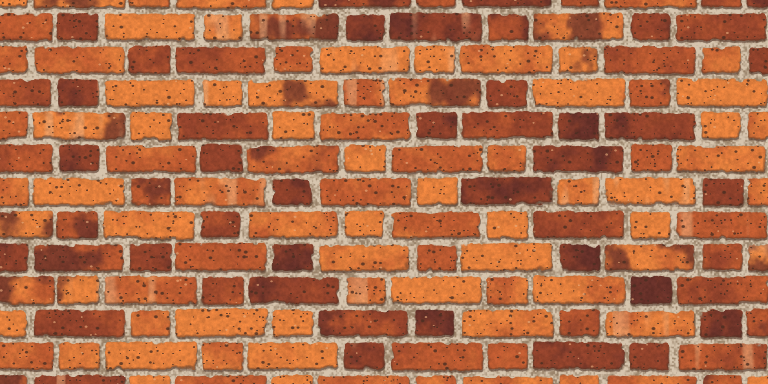
A WebGL 1 fragment shader for this texture:

```glsl
precision highp float;
// Sunlit wall of weathered orange-red bricks in Flemish bond with pale, gritty mortar.
uniform vec2 u_resolution;

// Layout, in units of canvas height
const float COURSE = 0.0857;       // height of one course with its joint
const float PERIOD = 0.3724;       // one stretcher, one header and two joints
const float STRETCHER = 0.675;     // share of the period taken by the stretcher
const float JOINT = 0.0165;
const vec2 FIRST = vec2(0.3906, 0.0273);

const vec3 PLUM = vec3(0.40, 0.19, 0.16);
const vec3 MAROON = vec3(0.57, 0.26, 0.17);
const vec3 RED = vec3(0.73, 0.35, 0.19);
const vec3 ORANGE = vec3(0.89, 0.50, 0.24);
const vec3 PALE = vec3(0.92, 0.68, 0.49);
const vec3 SHADOW = vec3(0.29, 0.18, 0.13);
const vec3 MORTAR_DARK = vec3(0.60, 0.51, 0.41);
const vec3 MORTAR_LIGHT = vec3(0.84, 0.77, 0.68);

struct Brick {
  float dist;   // signed distance to the brick outline
  vec2 local;   // position from the brick centre, y downwards
  vec2 id;
};

float hash(vec2 p) {
  vec3 q = fract(vec3(p.xyx) * 0.1031);
  q += dot(q, q.yzx + 33.33);
  return fract((q.x + q.y) * q.z);
}

float noise(vec2 p) {
  vec2 i = floor(p), f = fract(p);
  f = f * f * (3.0 - 2.0 * f);
  return mix(mix(hash(i), hash(i + vec2(1.0, 0.0)), f.x),
             mix(hash(i + vec2(0.0, 1.0)), hash(i + 1.0), f.x), f.y);
}

float fbm(vec2 p) {
  float sum = 0.0, amp = 0.533;
  for (int i = 0; i < 4; i++) {
    sum += amp * noise(p);
    p = p * 2.03 + 17.1;
    amp *= 0.5;
  }
  return sum;
}

float roundedBox(vec2 p, vec2 halfSize, float radius) {
  vec2 q = abs(p) - halfSize + radius;
  return length(max(q, 0.0)) + min(max(q.x, q.y), 0.0) - radius;
}

// Finds the brick around p, with uneven size, placing and outline
Brick findBrick(vec2 p) {
  float course = floor((p.y - FIRST.y) / COURSE);
  float u = (p.x - FIRST.x) / PERIOD + 0.5 * mod(course, 2.0);
  float cell = floor(u + 0.5 * STRETCHER);
  float along = u - cell;
  float header = step(0.5 * STRETCHER, along);
  float width = mix(STRETCHER, 1.0 - STRETCHER, header) * PERIOD;
  Brick b;
  b.id = vec2(cell * 2.0 + header, course) + 40.0;
  b.local = vec2((along - 0.5 * header) * PERIOD, p.y - FIRST.y - (course + 0.5) * COURSE);
  vec2 jitter = vec2(hash(b.id + 3.7), hash(b.id + 8.1)) - 0.5;
  vec2 q = b.local - jitter * vec2(0.007, 0.004);
  q.y += q.x * (hash(b.id + 5.3) - 0.5) * 0.025;
  vec2 halfSize = 0.5 * (vec2(width, COURSE) - JOINT);
  halfSize += (hash(b.id + 1.9) - 0.5) * vec2(0.005, 0.003);
  float chips = max(noise(p * 42.0) - 0.7, 0.0) * 0.025;
  b.dist = roundedBox(q, halfSize, 0.008) + (fbm(p * 75.0) - 0.5) * 0.008 + chips;
  return b;
}

// Small spots, at most one in each square of a grid
float pits(vec2 p, float scale, float amount) {
  vec2 g = p * scale, cell = floor(g);
  vec2 centre = 0.3 + 0.4 * vec2(hash(cell + 2.3), hash(cell + 6.7));
  float radius = mix(0.12, 0.28, hash(cell + 9.1));
  float d = length((fract(g) - centre) * vec2(0.8, 1.0));
  return step(1.0 - amount, hash(cell)) * (1.0 - smoothstep(radius * 0.5, radius + 0.1, d));
}

vec3 brickColor(Brick b, vec2 p) {
  float tone = hash(b.id) + (fbm(p * 16.0 + b.id * 3.0) - 0.5) * 0.5;
  vec3 c = mix(PLUM, MAROON, smoothstep(-0.08, 0.14, tone));
  c = mix(c, RED, smoothstep(0.18, 0.46, tone));
  c = mix(c, ORANGE, smoothstep(0.48, 0.82, tone));
  // Scorch marks and pale upright kiln streaks on some bricks
  float smudge = step(0.82, hash(b.id + 12.4)) * smoothstep(0.46, 0.68, fbm(p * 13.0 + b.id));
  float streak = smoothstep(0.55, 0.8, noise(p * vec2(38.0, 5.0) + b.id));
  c = mix(c, PLUM, smudge * 0.75);
  c = mix(c, PALE, step(0.85, hash(b.id + 21.6)) * streak * 0.5);
  // Grain, dark holes and pale flecks
  c *= 0.86 + 0.28 * fbm(p * 130.0);
  c = mix(c, SHADOW, 0.8 * max(pits(p, 65.0, 0.12), pits(p + 0.37, 115.0, 0.09)));
  return mix(c, PALE, 0.6 * pits(p + 0.71, 85.0, 0.018));
}

vec3 mortarColor(vec2 p) {
  float grit = 0.55 * fbm(p * 38.0) + 0.45 * noise(p * 210.0);
  return mix(MORTAR_DARK, MORTAR_LIGHT, smoothstep(0.2, 0.65, grit));
}

void main() {
  float px = 1.0 / u_resolution.y;
  vec2 p = vec2(gl_FragCoord.x, u_resolution.y - gl_FragCoord.y) * px;
  Brick b = findBrick(p);
  float cover = 1.0 - smoothstep(-0.75 * px, 0.75 * px, b.dist);
  // Sun from above: bricks shade the joint below and darken at their lower rim
  float shade = 1.0 - smoothstep(-0.002, 0.003, findBrick(p - vec2(0.001, 0.005)).dist);
  vec3 mortar = mix(mortarColor(p), SHADOW, 0.6 * shade);
  float rim = smoothstep(-0.007, 0.0, b.dist);
  float lower = smoothstep(-0.01, 0.03, b.local.y);
  vec3 brick = mix(brickColor(b, p), SHADOW, rim * mix(0.1, 0.5, lower));
  gl_FragColor = vec4(mix(mortar, brick, cover), 1.0);
}
```
